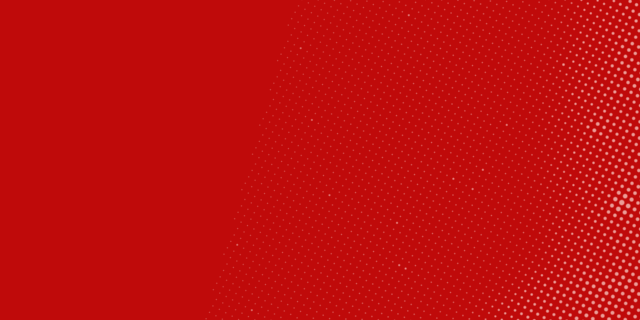
Write a WebGL 1 fragment shader that draws this background.

```glsl
precision highp float;
// Pale halftone dots on a flat red field. A rotated square lattice starts at
// a slanted left border; each dot takes its radius from a smooth size field
// that swells toward the right side and the lower right corner.
uniform vec2 u_resolution;

#define PITCH 0.0227                  // lattice spacing, in canvas heights
#define LATTICE_ANGLE 0.489           // tilt of the lattice, in radians
#define LATTICE_ORIGIN vec2(1.943, 0.367)
#define BORDER_FOOT 0.640             // x of the slanted border at the bottom
#define BORDER_LEAN 0.279             // its shift in x over one height
#define FINE_RADIUS 0.0018
#define SWELL_RADIUS 0.0038
#define FIELD_RED vec3(0.75, 0.04, 0.04)
#define DOT_PINK vec3(0.92, 0.61, 0.59)

float hash(vec2 p) {
  return fract(sin(dot(p, vec2(127.1, 311.7))) * 43758.55);
}

vec2 gradient(vec2 cell) {
  float angle = 6.2832 * hash(cell);
  return vec2(cos(angle), sin(angle));
}

float gradientNoise(vec2 p) {
  vec2 i = floor(p), f = fract(p);
  vec2 u = f * f * f * (f * (f * 6.0 - 15.0) + 10.0);
  vec2 e = vec2(1.0, 0.0);
  float low = mix(dot(gradient(i), f),
                  dot(gradient(i + e), f - e), u.x);
  float high = mix(dot(gradient(i + e.yx), f - e.yx),
                   dot(gradient(i + e.xx), f - e.xx), u.x);
  return mix(low, high, u.y);
}

float bump(vec2 p, vec2 center, float width) {
  vec2 q = (p - center) / width;
  return exp(-dot(q, q));
}

// Dot radius at a lattice point
float dotRadius(vec2 p, vec2 cell) {
  float border = BORDER_FOOT + BORDER_LEAN * p.y;
  float bulge = 0.22 * exp(-40.0 * p.y * p.y) - 0.06 * smoothstep(0.7, 1.0, p.y);
  float swell = smoothstep(1.6, 2.08, p.x + bulge);
  float radius = FINE_RADIUS * mix(0.8, 1.0, smoothstep(0.0, 0.6, p.x - border));

  // Swell with uneven clumps
  radius += SWELL_RADIUS * swell * (1.0 + 0.5 * gradientNoise(p * 13.0));
  radius += 0.0030 * bump(p, LATTICE_ORIGIN, 0.035);
  radius += 0.0022 * bump(p, vec2(1.857, 0.600), 0.025);

  // Rare larger specks
  radius += 0.0010 * step(0.996, hash(cell));
  return min(radius, 0.42 * PITCH) * step(border, p.x);
}

void main() {
  float pixel = 1.0 / u_resolution.y;
  vec2 p = gl_FragCoord.xy * pixel;

  // Nearest lattice point
  float c = cos(LATTICE_ANGLE), s = sin(LATTICE_ANGLE);
  vec2 across = vec2(c, -s), along = vec2(s, c);
  vec2 offset = p - LATTICE_ORIGIN;
  vec2 cell = floor(vec2(dot(offset, across), dot(offset, along)) / PITCH + 0.5);
  vec2 center = LATTICE_ORIGIN + PITCH * (cell.x * across + cell.y * along);

  // Soft disc; dots finer than a pixel fade instead of vanishing
  float radius = dotRadius(center, cell);
  float edge = distance(p, center) - radius;
  float cover = 1.0 - smoothstep(-pixel, pixel, edge);
  cover *= min(1.0, radius / pixel);

  gl_FragColor = vec4(mix(FIELD_RED, DOT_PINK, cover), 1.0);
}
```
